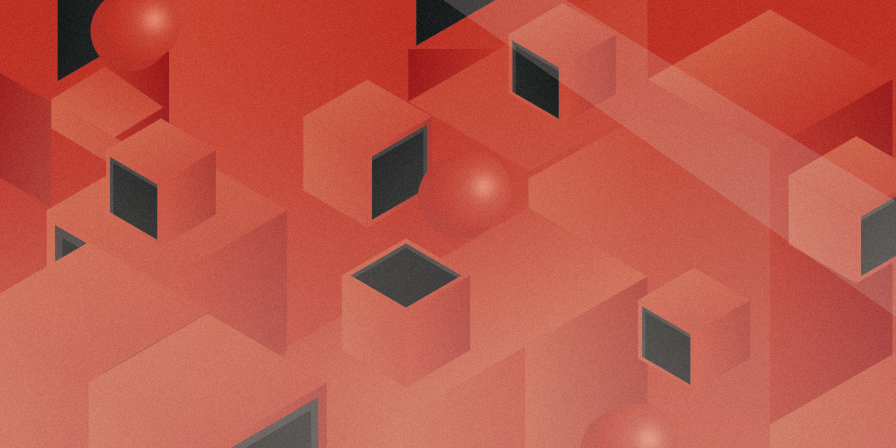
Reproduce this background procedurally as a WebGL 1 fragment shader.

```glsl
precision highp float;
uniform vec2 u_resolution;

const float HEIGHT = 3.84;               // canvas height in design units
const float SLOPE = 0.58;                // rise of the isometric axes
const float RIM = 0.07;                  // frame width around openings
const float WASH_AMOUNT = 0.32;
const float BAND_ALPHA = 0.2;
const float GRAIN_AMOUNT = 0.05;
const float GRAIN_CELLS = 130.0;

const vec3 RED = vec3(0.74, 0.19, 0.14);
const vec3 CORAL = vec3(0.77, 0.27, 0.20);
const vec3 ORANGE = vec3(0.80, 0.36, 0.26);
const vec3 DEEP = vec3(0.60, 0.09, 0.09);
const vec3 BRICK = vec3(0.67, 0.19, 0.16);
const vec3 GLOW = vec3(0.92, 0.60, 0.50);
const vec3 INK = vec3(0.09, 0.10, 0.10);
const vec3 STEEL = vec3(0.25, 0.23, 0.23);
const vec3 WASH = vec3(0.85, 0.78, 0.74);

const int CLOSED = 0;
const int TOP = 1;
const int LEFT = 2;
const int RIGHT = 3;

vec2 p;       // position, y pointing down
float soft;   // edge softness
vec3 col;

float hash(vec2 v) {
  vec3 q = fract(vec3(v.xyx) * 0.1031);
  q += dot(q, q.yzx + 33.33);
  return fract((q.x + q.y) * q.z);
}

float cross2(vec2 a, vec2 b) { return a.x * b.y - a.y * b.x; }

// Parallelogram at o with edges a and b, shaded along a
void face(vec2 o, vec2 a, vec2 b, vec3 start, vec3 end) {
  float area = cross2(a, b);
  vec2 uv = vec2(cross2(p - o, b), cross2(a, p - o)) / area;
  vec2 inner = min(uv, 1.0 - uv) * abs(area) / vec2(length(b), length(a));
  float mask = smoothstep(-soft, soft, min(inner.x, inner.y));
  col = mix(col, mix(start, end, clamp(uv.x, 0.0, 1.0)), mask);
}

// Dark opening with a lit inner rim along two sides
void opening(vec2 o, vec2 a, vec2 b) {
  o += RIM * (a + b);
  a *= 1.0 - 2.0 * RIM;
  b *= 1.0 - 2.0 * RIM;
  face(o, a, b, STEEL, STEEL);
  face(o + RIM * (a + b), a * (1.0 - RIM), b * (1.0 - RIM), INK * 1.4, INK);
}

// Isometric box given by its front top corner
void box(vec2 front, float width, float height, int open) {
  vec2 a = width * vec2(1.0, -SLOPE);
  vec2 b = width * vec2(-1.0, -SLOPE);
  vec2 d = vec2(0.0, height);
  face(front + a + b, -b, -a, ORANGE, CORAL);
  face(front + b, -b, d, ORANGE, CORAL);
  face(front + a, -a, d, BRICK, CORAL * 1.03);
  if (open == TOP) opening(front + a + b, -b, -a);
  if (open == LEFT) opening(front + b, -b, d);
  if (open == RIGHT) opening(front + a, -a, d);
}

void disc(vec2 c, float r, vec3 tint) {
  col = mix(col, tint, smoothstep(soft, -soft, length(p - c) - r));
}

// Ball with a shaded rim behind it and a soft highlight
void ball(vec2 c, float r) {
  disc(c + r * vec2(-0.34, 0.2), r * 1.08, mix(BRICK, RED, 0.5));
  float lit = length(p - c - r * vec2(0.3, -0.1)) / r;
  vec3 tint = mix(CORAL, RED, smoothstep(0.4, 1.3, lit));
  disc(c, r, mix(tint, GLOW, 0.75 * exp(-lit * lit * 9.0)));
}

void main() {
  p = gl_FragCoord.xy * HEIGHT / u_resolution.y;
  p.y = HEIGHT - p.y;
  soft = 0.7 * HEIGHT / u_resolution.y;
  col = mix(RED, CORAL, smoothstep(1.5, HEIGHT, p.y));

  // Upper left recess
  face(vec2(0.44, 0.88), vec2(-0.6, -0.35), vec2(0.0, 0.9), BRICK, DEEP);
  face(vec2(1.45, -0.2), vec2(-0.55, 0.3), vec2(0.0, 1.35), DEEP, RED);
  face(vec2(0.44, 0.85), vec2(0.46, -0.28), vec2(0.5, 0.35), ORANGE, CORAL);
  face(vec2(0.44, 0.85), vec2(1.0, 0.6), vec2(0.0, 0.25), ORANGE, CORAL);
  opening(vec2(0.96, -0.6), vec2(-0.5, 0.29), vec2(0.0, 1.1));

  // Tall walls
  face(vec2(1.45, -0.1), vec2(2.07, 0.0), vec2(0.0, 4.0), CORAL * 1.02, RED);
  face(vec2(3.52, -0.1), vec2(2.03, 0.0), vec2(0.0, 4.0), RED, CORAL);
  face(vec2(3.5, 0.42), vec2(0.75, 0.0), vec2(0.0, 0.45), DEEP, RED);
  face(vec2(3.5, 0.87), vec2(1.04, -0.6), vec2(1.04, 0.6), CORAL, CORAL);
  opening(vec2(4.36, -0.55), vec2(-0.85, 0.49), vec2(0.0, 0.52));

  // Central platform
  face(vec2(4.53, 1.53), vec2(1.02, -0.57), vec2(0.0, 1.3), ORANGE, CORAL);
  face(vec2(4.53, 1.78), vec2(1.02, 0.59), vec2(-2.08, 1.2), CORAL, ORANGE);
  face(vec2(5.55, 2.37), vec2(-1.05, 0.6), vec2(0.0, 1.6), BRICK, ORANGE);
  face(vec2(4.5, 2.97), vec2(-1.03, 0.6), vec2(0.0, 1.0), CORAL, ORANGE);
  face(vec2(2.45, 2.98), vec2(1.02, 0.59), vec2(0.0, 1.0), CORAL, ORANGE);

  // Right tower and ground
  face(vec2(6.6, 0.08), vec2(1.05, 0.6), vec2(-1.05, 0.6), ORANGE, RED);
  face(vec2(5.55, 0.68), vec2(1.05, 0.6), vec2(0.0, 2.4), CORAL, CORAL * 0.96);
  face(vec2(7.65, 0.68), vec2(-1.05, 0.6), vec2(0.0, 2.36), DEEP, RED);
  face(vec2(6.6, 3.64), vec2(1.1, -0.63), vec2(0.0, 1.0), ORANGE, CORAL);

  // Large boxes, then small ones
  box(vec2(1.43, 2.4), 1.03, 1.2, LEFT);
  box(vec2(0.76, 3.27), 1.03, 1.3, CLOSED);
  box(vec2(1.78, 3.87), 1.02, 1.2, RIGHT);
  box(vec2(1.38, 1.56), 0.47, 0.55, LEFT);
  box(vec2(3.15, 1.32), 0.55, 0.63, RIGHT);
  box(vec2(3.48, 2.68), 0.55, 0.64, TOP);
  box(vec2(4.82, 0.56), 0.46, 0.51, LEFT);
  box(vec2(5.95, 2.85), 0.48, 0.5, LEFT);
  box(vec2(7.34, 1.84), 0.58, 0.59, RIGHT);

  ball(vec2(1.23, 0.2), 0.32);
  ball(vec2(4.05, 1.63), 0.33);
  ball(vec2(5.46, 3.8), 0.34);

  // Translucent diagonal band
  float lower = 0.7 * (p.x - 3.8) - p.y;
  float upper = p.y - 0.61 * (p.x - 4.85);
  float band = smoothstep(-soft, soft, min(lower, upper));
  col = mix(col, WASH, band * BAND_ALPHA);

  // Pale wash toward the bottom, and grain
  col = mix(col, WASH, WASH_AMOUNT * smoothstep(0.0, HEIGHT, p.y));
  col += GRAIN_AMOUNT * (hash(floor(p * GRAIN_CELLS)) - 0.5);
  gl_FragColor = vec4(col, 1.0);
}
```
